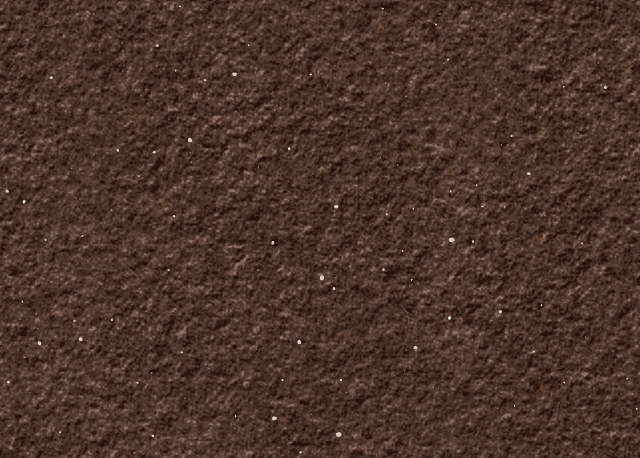
Reproduce this texture procedurally as a WebGL 1 fragment shader.

```glsl
precision highp float;
// Dark brown potting soil with lit crumbs, pale mineral specks and thin fibres.
uniform vec2 u_resolution;

const vec2 LIGHT = vec2(-0.45, 0.89);
const vec3 SPECK_WHITE = vec3(0.86, 0.82, 0.79);
const vec3 SPECK_DULL = vec3(0.64, 0.54, 0.48);
const vec3 FIBRE_TAN = vec3(0.53, 0.37, 0.26);
const vec3 BARK_ORANGE = vec3(0.50, 0.29, 0.17);

vec3 hash3(vec2 p) {
  vec3 h = fract(p.xyx * vec3(0.1031, 0.1030, 0.0973));
  h += dot(h, h.yxz + 33.33);
  return fract((h.xxy + h.yzz) * h.zyx);
}

float noise(vec2 p) {
  vec2 cell = floor(p);
  vec2 f = fract(p);
  f = f * f * (3.0 - 2.0 * f);
  float low = mix(hash3(cell).x, hash3(cell + vec2(1.0, 0.0)).x, f.x);
  float high = mix(hash3(cell + vec2(0.0, 1.0)).x, hash3(cell + 1.0).x, f.x);
  return mix(low, high, f.y);
}

float soilHeight(vec2 p) {
  return 0.5 * noise(p * 45.0) + 0.35 * noise(p * 100.0 + 17.0)
       + 0.2 * noise(p * 200.0 + 41.0);
}

// Tone runs from 0 (crevice) to 5 (brightest grain).
vec3 soilColour(float tone) {
  vec3 c = mix(vec3(0.15, 0.07, 0.05), vec3(0.23, 0.15, 0.11), clamp(tone, 0.0, 1.0));
  c = mix(c, vec3(0.29, 0.20, 0.16), clamp(tone - 1.0, 0.0, 1.0));
  c = mix(c, vec3(0.36, 0.26, 0.21), clamp(tone - 2.0, 0.0, 1.0));
  c = mix(c, vec3(0.45, 0.34, 0.29), clamp(tone - 3.0, 0.0, 1.0));
  return mix(c, SPECK_DULL, clamp(tone - 4.0, 0.0, 1.0));
}

// Tone change from scattered irregular lumps and the shadows they cast.
float crumbs(vec2 p, float cells, float coverage, float seed) {
  vec2 q = p * cells;
  q += 0.4 * (vec2(noise(q * 2.7 + seed), noise(q * 2.7 + seed + 53.0)) - 0.5);
  float tone = 0.0;
  for (int j = -1; j <= 1; j++) {
    for (int i = -1; i <= 1; i++) {
      vec2 cell = floor(q) + vec2(float(i), float(j));
      vec3 place = hash3(cell + seed);
      vec3 form = hash3(cell + seed + 71.0);
      float present = step(place.z, coverage);
      vec2 d = (q - cell - 0.25 - 0.5 * place.xy) / mix(0.18, 0.46, form.x);
      d.y *= mix(1.0, 1.5, form.y);
      float body = 1.0 - smoothstep(0.75, 1.08, length(d));
      float shadow = 1.0 - smoothstep(0.6, 1.3, length(d + LIGHT * 0.45));
      float lit = 0.75 * dot(d, LIGHT) + 0.9 * (form.z - 0.45);
      tone += present * (body * lit - 1.1 * shadow * (1.0 - body));
    }
  }
  return tone;
}

// Coverage of small rounded specks; most are near the smaller radius.
float specks(vec2 p, float cells, float density, vec2 radii, float seed, float pixel) {
  vec2 cell = floor(p * cells);
  vec3 r = hash3(cell + seed);
  vec3 form = hash3(cell + seed + 29.0);
  vec2 d = p - (cell + 0.15 + 0.7 * r.xy) / cells;
  d.x *= mix(0.75, 1.3, form.y);
  d += 0.0018 * (vec2(noise(p * 240.0), noise(p * 240.0 + 9.0)) - 0.5);
  float radius = mix(radii.x, radii.y, form.x * form.x * form.x);
  float edge = smoothstep(radius - 0.6 * pixel, radius + 0.6 * pixel, length(d));
  return step(r.z, density) * (1.0 - edge);
}

// Coverage of bent strands at random angles; size holds half length and half width.
float strands(vec2 p, float cells, float density, vec2 size, float seed, float pixel) {
  vec2 base = floor(p * cells);
  float cover = 0.0;
  for (int j = -1; j <= 1; j++) {
    for (int i = -1; i <= 1; i++) {
      vec2 cell = base + vec2(float(i), float(j));
      vec3 r = hash3(cell + seed);
      vec3 form = hash3(cell + seed + 37.0);
      float angle = 6.2832 * form.x;
      vec2 axis = vec2(cos(angle), sin(angle));
      vec2 d = p - (cell + r.xy) / cells;
      float halfLength = size.x * mix(0.4, 1.0, form.y);
      float along = dot(d, axis);
      float bend = (form.z - 0.5) * along * along / halfLength;
      float across = dot(d, vec2(-axis.y, axis.x)) - bend;
      float dist = length(vec2(max(abs(along) - halfLength, 0.0), across));
      float line = 1.0 - smoothstep(size.y - 0.7 * pixel, size.y + 0.7 * pixel, dist);
      cover = max(cover, step(r.z, density) * line * mix(0.45, 1.0, form.y));
    }
  }
  return cover;
}

void main() {
  vec2 p = gl_FragCoord.xy / u_resolution.y;
  float pixel = 1.0 / u_resolution.y;

  // Loose ground: slope lighting plus grain-to-grain colour variation.
  float slope = soilHeight(p) - soilHeight(p + LIGHT * 0.006);
  float tone = 2.1 + slope * mix(5.5, 8.5, noise(p * 4.0 + 5.0));
  tone += 2.1 * (noise(p * 230.0 + 83.0) - 0.5);
  tone += 1.5 * (noise(p * 70.0 + 61.0) - 0.5) + 0.6 * (noise(p * 6.0) - 0.5);

  // Lumps from large to small.
  tone += 0.75 * crumbs(p, 16.0, 0.22, 11.0);
  tone += 0.85 * crumbs(p, 34.0, 0.38, 127.0);
  tone += 0.85 * crumbs(p, 75.0, 0.48, 211.0);
  vec3 colour = soilColour(min(tone, 4.5));

  // Plant debris, then mineral specks on top.
  colour = mix(colour, BARK_ORANGE, 0.75 * strands(p, 9.0, 0.16, vec2(0.007, 0.003), 307.0, pixel));
  colour = mix(colour, FIBRE_TAN, 0.45 * strands(p, 30.0, 0.2, vec2(0.010, 0.0006), 401.0, pixel));
  colour = mix(colour, FIBRE_TAN, 0.8 * strands(p, 11.0, 0.2, vec2(0.024, 0.0008), 503.0, pixel));
  colour = mix(colour, SPECK_DULL, 0.85 * specks(p, 40.0, 0.13, vec2(0.0010, 0.0020), 601.0, pixel));
  colour = mix(colour, SPECK_WHITE, specks(p, 14.0, 0.24, vec2(0.0018, 0.0050), 701.0, pixel));
  gl_FragColor = vec4(colour, 1.0);
}
```
